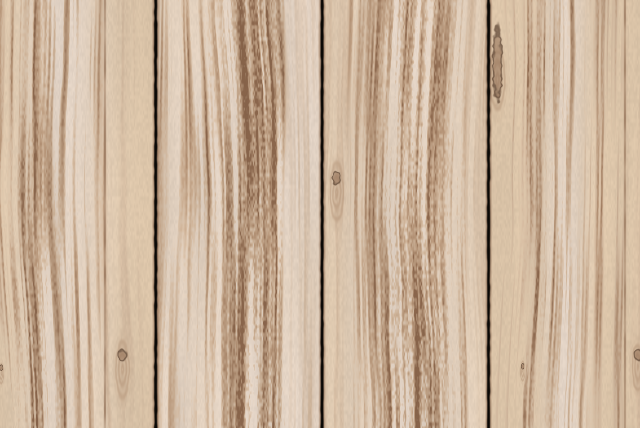
A Shadertoy shader for this texture:

```glsl
const vec3 PALE  = vec3(0.89, 0.83, 0.775);
const vec3 HONEY = vec3(0.86, 0.77, 0.66);
const vec3 TAN   = vec3(0.81, 0.71, 0.61);
const vec3 BROWN = vec3(0.71, 0.585, 0.475);
const vec3 UMBER = vec3(0.53, 0.39, 0.29);
const vec3 GAP   = vec3(0.04, 0.03, 0.02);

const float PLANK_WIDTH = 0.39;
const float PLANK_OFFSET = 0.025;
const float GAP_HALF = 0.0033;

// Per plank: coarse band centre, band width, band strength, strength lost towards the top
const vec4 BANDS[4] = vec4[4](
    vec4(0.26, 0.17, 0.17, 0.7), vec4(0.60, 0.22, 0.22, 0.1),
    vec4(0.58, 0.24, 0.25, 0.4), vec4(0.30, 0.12, 0.09, 0.2));

// Per plank: whitewash centre and width, end of left strip, start of right strip
const vec4 FINISH[4] = vec4[4](
    vec4(0.45, 0.24, 0.00, 0.695), vec4(0.60, 0.90, 0.00, 0.77),
    vec4(0.55, 0.40, 0.17, 0.87),  vec4(0.46, 0.13, 0.00, 0.82));

// Knots: centre and half size
const int KNOT_COUNT = 6;
const vec4 KNOTS[KNOT_COUNT] = vec4[KNOT_COUNT](
    vec4(0.789, 0.584, 0.011, 0.016), vec4(0.287, 0.170, 0.011, 0.015),
    vec4(1.495, 0.170, 0.009, 0.014), vec4(1.166, 0.850, 0.012, 0.090),
    vec4(0.003, 0.140, 0.004, 0.008), vec4(1.225, 0.145, 0.004, 0.008));

float hash(vec2 p) {
    vec3 q = fract(p.xyx * vec3(0.1031, 0.1030, 0.0973));
    q += dot(q, q.yzx + 33.33);
    return fract((q.x + q.y) * q.z);
}

float noise(vec2 p) {
    vec2 i = floor(p), f = fract(p);
    f = f * f * (3.0 - 2.0 * f);
    return mix(mix(hash(i), hash(i + vec2(1, 0)), f.x),
               mix(hash(i + vec2(0, 1)), hash(i + vec2(1, 1)), f.x), f.y);
}

float bell(float x, float centre, float width) {
    float d = (x - centre) / width;
    return exp(-d * d);
}

// Elliptical figure of the grain around a knot, hanging below its core
vec2 eyeSpace(vec2 p, vec4 knot) {
    return (p - knot.xy + vec2(0.0, 3.0 * knot.z)) / (knot.z * vec2(2.2, 9.0));
}

// Spreads the grain sideways around every knot
float grainCoord(vec2 p, float seed) {
    float x = p.x + 0.035 * (noise(vec2(p.x * 5.0 + seed, p.y * 1.8)) - 0.5);
    x += 0.005 * (noise(vec2(p.x * 14.0, p.y * 7.0 + seed)) - 0.5);
    for (int i = 0; i < KNOT_COUNT; i++) {
        vec2 q = eyeSpace(p, KNOTS[i]);
        x -= 0.8 * (p.x - KNOTS[i].x) * exp(-dot(q, q));
    }
    return x;
}

float stripes(float x, float y, float seed) {
    float wide = noise(vec2(x * 75.0 + seed, y * 1.3));
    float fine = noise(vec2(x * 210.0 - seed, y * 3.5));
    return 0.57 * wide + 0.43 * fine;
}

vec3 toneRamp(vec3 light, float level) {
    vec3 c = mix(light, TAN, smoothstep(0.40, 0.62, level));
    c = mix(c, BROWN, smoothstep(0.56, 0.78, level));
    return mix(c, UMBER, smoothstep(0.73, 0.98, level));
}

vec3 addKnot(vec3 c, vec2 p, vec4 knot) {
    vec2 q = eyeSpace(p, knot);
    float r = length(q) + 0.12 * (noise(p * 60.0) - 0.5);
    float rings = 0.5 + 0.5 * sin(r * 22.0);
    c = mix(c, BROWN, (0.2 + 0.4 * rings) * smoothstep(1.0, 0.55, r));
    float core = length((p - knot.xy) / knot.zw) + 0.4 * (noise(p * 130.0) - 0.5);
    c = mix(c, UMBER, 0.45 * smoothstep(1.1, 0.7, core));
    return mix(c, UMBER * 0.6, 0.6 * bell(core, 0.85, 0.16));
}

void mainImage(out vec4 fragColor, in vec2 fragCoord) {
    vec2 p = fragCoord / iResolution.xy * vec2(1.5, 1.0);
    float pixel = 1.5 / iResolution.x;

    // Plank layout
    float cell = (p.x + PLANK_OFFSET) / PLANK_WIDTH;
    int id = clamp(int(floor(cell)), 0, 3);
    float u = fract(cell);
    float seed = float(id) * 17.3;
    vec4 band = BANDS[id];
    vec4 finish = FINISH[id];

    // Smooth strips, with softly wandering borders
    float wander = u + 0.02 * (noise(vec2(seed, p.y * 4.0)) - 0.5);
    float strip = max(smoothstep(0.02, -0.02, wander - finish.z) * step(0.01, finish.z),
                      smoothstep(-0.012, 0.012, wander - finish.w));

    // Whitewash and weathered grain
    float patches = noise(vec2(p.x * 12.0 + seed, p.y * 3.0));
    float wash = bell(u, finish.x, finish.y) * (0.75 + 0.5 * patches);
    float x = grainCoord(p, seed);
    float grit = noise(p * vec2(330.0, 110.0)) - 0.5;
    float coarse = band.z * bell(wander, band.x, band.y) * (1.0 - band.w * p.y);
    float level = stripes(x, p.y, seed) + 0.12 * (patches - 0.5) - 0.035;
    level += (coarse + (0.12 + coarse) * grit) * (1.0 - strip);
    level = mix(level, 0.28 + 0.4 * level, strip);

    vec3 color = toneRamp(mix(HONEY, PALE, clamp(wash, 0.0, 1.0)), level);
    color *= 1.0 + 0.05 * grit + 0.05 * (noise(vec2(x * 28.0, p.y * 2.0)) - 0.5);

    // Glued seams beside the clear outer strips
    float seam = bell(u, finish.w, 0.006) * (id == 0 || id == 3 ? 1.0 : 0.0);
    color = mix(color, UMBER, seam * (0.35 + 0.5 * noise(vec2(seed, p.y * 25.0))));

    for (int i = 0; i < KNOT_COUNT; i++) color = addKnot(color, p, KNOTS[i]);

    // Dark gaps with worn edges
    float edge = min(u, 1.0 - u) * PLANK_WIDTH;
    edge += 0.0016 * (noise(vec2(seed, p.y * 70.0)) - 0.5);
    color = mix(color, UMBER, 0.55 * smoothstep(0.010, GAP_HALF, edge));
    color = mix(GAP, color, smoothstep(-pixel, pixel, edge - GAP_HALF));
    fragColor = vec4(color, 1.0);
}
```
